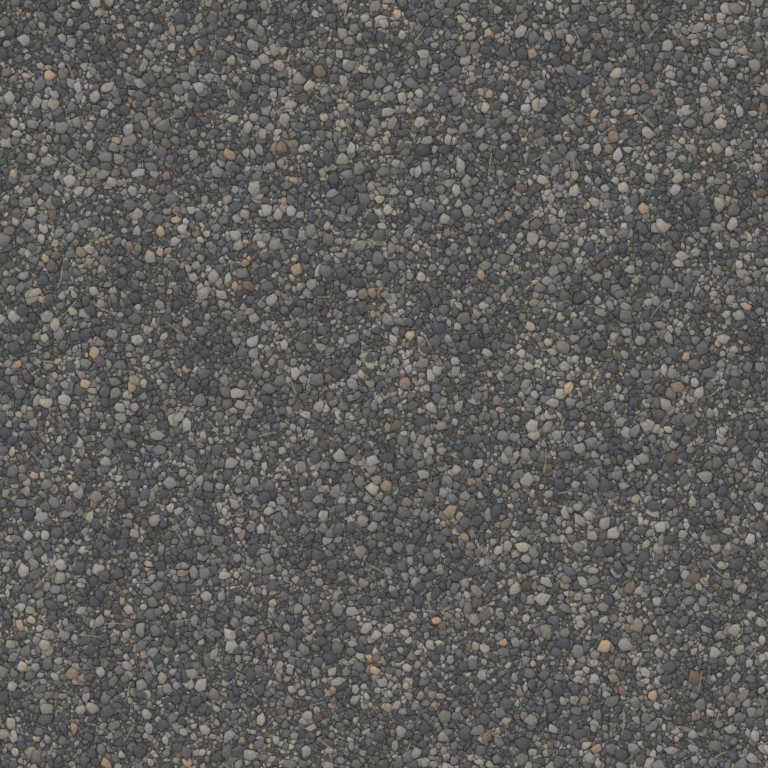
Write a Shadertoy shader that draws this texture.

```glsl
// Fine grey gravel: overlapping angular stones over grit, with a few dry straws.
#define GRIT_CELLS 150.0
#define STONE_CELLS 68.0
#define LAYERS 4
#define SOFTNESS 0.0013
#define SHADOW 0.24
#define RELIEF 0.13
#define GRAIN 0.10
#define STRAW_CELLS 15.0
#define DARK_STONE vec3(0.315, 0.325, 0.338)
#define PALE_STONE vec3(0.605, 0.585, 0.555)
#define GROUND vec3(0.335, 0.325, 0.305)
#define STRAW vec3(0.57, 0.54, 0.47)

const float TAU = 6.2831853;

vec4 hash4(vec3 seed) {
    vec4 p = fract(seed.xyzx * vec4(0.1031, 0.1030, 0.0973, 0.1099));
    p += dot(p, p.wzxy + 33.33);
    return fract((p.xxyz + p.yzzw) * p.zywx);
}

vec2 gradient(vec2 cell) {
    float a = TAU * hash4(vec3(cell, 91.0)).x;
    return vec2(cos(a), sin(a));
}

float gradientNoise(vec2 p) {
    vec2 i = floor(p), f = fract(p);
    vec2 u = f * f * f * (f * (f * 6.0 - 15.0) + 10.0);
    float a = dot(gradient(i), f);
    float b = dot(gradient(i + vec2(1, 0)), f - vec2(1, 0));
    float c = dot(gradient(i + vec2(0, 1)), f - vec2(0, 1));
    float d = dot(gradient(i + vec2(1, 1)), f - vec2(1, 1));
    return mix(mix(a, b, u.x), mix(c, d, u.x), u.y);
}

mat2 rotation(float a) {
    float c = cos(a), s = sin(a);
    return mat2(c, s, -s, c);
}

// Irregular five-sided stone with rounded corners
float stoneDistance(vec2 p, float radius, vec4 rnd) {
    p = rotation(TAU * rnd.x) * p;
    p.y *= 1.0 + 0.55 * rnd.y;
    float sum = 0.0;
    for (int k = 0; k < 5; k++) {
        float side = float(k);
        float wobble = fract(rnd.z * 7.13 + side * (0.38 + rnd.w));
        float a = TAU * (side + 0.55 * wobble) / 5.0;
        float reach = radius * (0.8 + 0.3 * fract(wobble * 5.7 + rnd.w));
        sum += exp(14.0 * (dot(p, vec2(cos(a), sin(a))) - reach));
    }
    return log(sum) / 14.0;
}

vec3 stoneColor(vec4 rnd, float patchTone) {
    float tone = clamp(rnd.x + 0.22 * patchTone, 0.0, 1.0);
    vec3 color = mix(DARK_STONE, PALE_STONE, pow(tone, 1.5));
    vec3 tint = mix(vec3(0.98, 1.0, 1.03), vec3(1.03, 1.0, 0.95), rnd.y);
    return color * mix(tint, vec3(1.10, 0.98, 0.88), step(0.95, rnd.z));
}

// Paints one layer of scattered stones over the color below
vec3 paintStones(vec3 color, vec2 uv, float cells, float keep, float layer, float patchTone) {
    vec2 p = uv * cells, home = floor(p);
    float soft = SOFTNESS * cells;
    for (int y = -1; y <= 1; y++)
    for (int x = -1; x <= 1; x++) {
        vec2 cell = home + vec2(x, y);
        vec4 place = hash4(vec3(cell, layer));
        vec2 q = p - cell - place.xy;
        if (place.z > keep || dot(q, q) > 1.0) continue;
        vec4 shape = hash4(vec3(cell, layer + 17.0));
        float radius = mix(0.34, 0.60, place.w);
        float d = stoneDistance(q, radius, shape);
        vec3 stone = stoneColor(hash4(vec3(cell, layer + 41.0)), patchTone);
        float rim = smoothstep(-0.22, 0.0, d);
        stone *= 1.0 + RELIEF * dot(q, vec2(-0.4, 0.9)) / radius - 0.09 * rim;
        color *= 1.0 - SHADOW * (1.0 - smoothstep(0.0, 0.22, d));
        color = mix(color, stone, 1.0 - smoothstep(-soft, soft, d));
    }
    return color;
}

// Sparse, thin, slightly bent fibres
float strawMask(vec2 uv) {
    vec2 p = uv * STRAW_CELLS, home = floor(p);
    float mask = 0.0;
    for (int y = -1; y <= 1; y++)
    for (int x = -1; x <= 1; x++) {
        vec2 cell = home + vec2(x, y);
        vec4 rnd = hash4(vec3(cell, 73.0));
        vec2 q = rotation(TAU * rnd.z) * (p - cell - rnd.xy);
        q.y += (rnd.x - 0.5) * 1.6 * q.x * q.x;
        float halfLength = mix(0.08, 0.24, rnd.y);
        float d = length(vec2(max(abs(q.x) - halfLength, 0.0), q.y));
        mask = max(mask, step(rnd.w, 0.4) * (1.0 - smoothstep(0.004, 0.028, d)));
    }
    return mask;
}

void mainImage(out vec4 fragColor, in vec2 fragCoord) {
    vec2 uv = fragCoord / iResolution.y;
    float patchTone = gradientNoise(uv * 9.0) + 0.6 * gradientNoise(uv * 23.0 + 5.0);
    vec3 color = GROUND * (1.0 + 0.35 * gradientNoise(uv * 240.0));
    for (int i = 0; i < LAYERS; i++) {
        float level = float(i) / float(LAYERS - 1);
        float cells = GRIT_CELLS * pow(STONE_CELLS / GRIT_CELLS, level);
        color = paintStones(color, uv + 0.37 * level, cells, mix(0.95, 0.5, level), float(i) * 5.0, patchTone);
    }
    color = mix(color, STRAW, 0.6 * strawMask(uv));
    // Mineral speckle
    color *= 1.0 + GRAIN * (gradientNoise(uv * 210.0) + gradientNoise(uv * 390.0));
    fragColor = vec4(color, 1.0);
}
```
